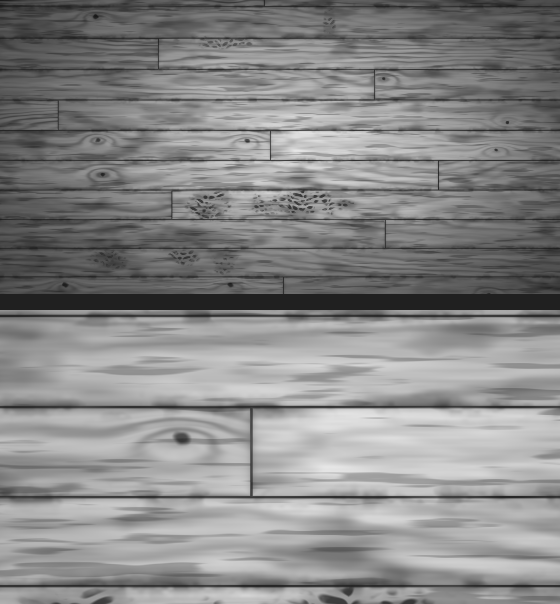
Top, the full canvas; bottom, a detail of the centre.
Write a Shadertoy shader that draws this texture.

```glsl
// Weathered grey floorboards: horizontal rows of planks with butt joints, seen under a vignette.
// Grain is the contour lines of a stretched noise field that bulges around hashed knots;
// fibres, smudges, grime along the seams and worn boot-tread stains are layered on top.

const float FIRST_SEAM = 0.023;      // measured from the top, in canvas heights
const float ROW_PITCH = 0.1075;
const float PITCH_SHRINK = 0.0006;   // rows narrow slightly downward
const float ROW_HEIGHT = 0.102;      // typical height, scales distances within a row
const float GROOVE = 0.0013;         // half width of seams and joints
const float KNOT_CELL = 0.5;
const float KNOT_CHANCE = 0.4;
const float RINGS_ACROSS = 3.0;
const float RING_SWIRL = 6.5;
const float EDGE_TONE = 0.245;
const float CENTRE_TONE = 0.8;
const float VIGNETTE = 1.2;
const vec3 GROOVE_COLOR = vec3(0.12);
const vec3 STAIN_COLOR = vec3(0.17);

// Joint of each row as a fraction of the width; negative means an unbroken plank.
const float JOINTS[11] = float[11](0.472, -1.0, 0.283, 0.669, 0.104, 0.483,
                                   0.783, 0.307, 0.688, -1.0, 0.506);
// Tread stains: centre and half size, in canvas heights.
const int STAINS = 7;
const vec4 STAIN[STAINS] = vec4[STAINS](
    vec4(0.71, 0.699, 0.085, 0.052), vec4(1.03, 0.692, 0.175, 0.045),
    vec4(0.37, 0.881, 0.072, 0.034), vec4(0.622, 0.874, 0.055, 0.028),
    vec4(0.764, 0.895, 0.042, 0.045), vec4(0.75, 0.145, 0.12, 0.02),
    vec4(1.12, 0.075, 0.022, 0.048));

float hash(vec2 p) {
    vec3 q = fract(vec3(p.xyx) * 0.1031);
    q += dot(q, q.yzx + 33.33);
    return fract((q.x + q.y) * q.z);
}

float noise(vec2 p) {
    vec2 i = floor(p), f = fract(p);
    f = f * f * (3.0 - 2.0 * f);
    return mix(mix(hash(i), hash(i + vec2(1, 0)), f.x),
               mix(hash(i + vec2(0, 1)), hash(i + vec2(1, 1)), f.x), f.y);
}

float fbm(vec2 p) {
    float sum = 0.0, amp = 0.57;
    for (int i = 0; i < 3; i++) {
        sum += amp * noise(p);
        p = p * 2.03 + 17.3;
        amp *= 0.5;
    }
    return sum;
}

float line(float d, float px) {
    return 1.0 - smoothstep(GROOVE - px * 0.5, GROOVE + px * 0.7, d);
}

// Loose, slanted rubber marks inside a ragged, smeared ellipse.
float tread(vec2 p, vec4 stain) {
    vec2 d = p - stain.xy;
    float ragged = length(d / stain.zw) + 0.9 * (fbm(p * 30.0) - 0.5);
    vec2 g = vec2(d.x + d.y * d.x * 6.0, d.y + 0.4 * abs(d.x) - 2.0 * d.x * d.x) / vec2(0.025, 0.016);
    g += 0.7 * (vec2(noise(p * 45.0), noise(p * 45.0 + 31.0)) - 0.5);
    g.x += 0.5 * mod(floor(g.y), 2.0);
    vec2 b = abs(fract(g) - 0.5);
    float block = 1.0 - smoothstep(0.22, 0.46, length(b * vec2(0.9, 1.1)));
    float wear = smoothstep(0.3, 0.6, fbm(p * vec2(35.0, 55.0) + 9.0));
    return (1.0 - smoothstep(0.6, 1.1, ragged)) * (0.75 * block * wear + 0.22);
}

void mainImage(out vec4 fragColor, in vec2 fragCoord) {
    vec2 uv = fragCoord / iResolution.xy;
    float px = 1.0 / iResolution.y, aspect = iResolution.x * px;
    vec2 p = vec2(uv.x * aspect, 1.0 - uv.y);

    // Row and plank under this point
    float k = (ROW_PITCH - sqrt(ROW_PITCH * ROW_PITCH - 4.0 * PITCH_SHRINK * (p.y - FIRST_SEAM)))
              / (2.0 * PITCH_SHRINK);
    float row = floor(k) + 1.0, v = fract(k) - 0.5;
    float joint = JOINTS[clamp(int(row), 0, 10)] * aspect;
    float id = row * 2.0 + step(joint, p.x);
    vec2 seed = vec2(id * 7.31, id * 13.7);
    float seamDist = (0.5 - abs(v)) * ROW_HEIGHT;
    float jointDist = abs(p.x - joint);

    // At most one knot per cell along the row
    vec2 cell = vec2(floor(p.x / KNOT_CELL), row);
    vec2 knotPos = vec2((cell.x + 0.3 + 0.4 * hash(cell + 3.0)) * KNOT_CELL, 0.6 * hash(cell + 8.0) - 0.3);
    float hasKnot = step(hash(cell + 21.0), KNOT_CHANCE);
    vec2 toKnot = vec2(p.x - knotPos.x, (v - knotPos.y) * ROW_HEIGHT);
    float knotSize = mix(0.006, 0.01, hash(cell + 5.0));
    float knotR = length(toKnot * vec2(0.8, 1.0)) / knotSize + 0.5 * (noise(p * 120.0) - 0.5);
    vec2 reach = toKnot * vec2(20.0, 42.0);
    float bulge = hasKnot * exp(-dot(reach, reach));

    // Growth rings, fibres and fine cracks
    float field = v * RINGS_ACROSS + RING_SWIRL * noise(vec2(p.x * 1.5, v * 1.1) + seed)
                + 0.9 * fbm(vec2(p.x * 8.0, v * 4.0) + seed) + 1.8 * bulge;
    float rings = pow(0.5 + 0.5 * sin(6.2832 * field), 2.0);
    float ringDepth = mix(0.14, 0.34, hash(seed + 2.0)) * (0.3 + noise(vec2(p.x * 4.0, v * 3.0) + seed));
    ringDepth *= 1.0 - smoothstep(0.3, 0.7, fwidth(field));
    float fibre = fbm(vec2(p.x * 6.0, p.y * 80.0 + bulge * 2.0) + seed) - 0.5;
    float crack = smoothstep(0.62, 0.78, fbm(vec2(p.x * 9.0, p.y * 110.0) + seed + 40.0));
    float smudge = smoothstep(0.52, 0.85, fbm(vec2(p.x * 8.0, p.y * 24.0) + seed + 70.0));
    float grime = exp(-seamDist * 150.0) * smoothstep(0.42, 0.75, fbm(p * vec2(35.0, 50.0)));

    float shade = mix(0.95, 1.09, hash(seed + 11.0)) * (1.0 - ringDepth * rings);
    shade *= (1.0 + 0.3 * fibre) * (1.0 - 0.24 * crack) * (1.0 - 0.28 * smudge) * (1.0 - 0.4 * grime);
    shade *= 1.0 - hasKnot * (0.5 * (1.0 - smoothstep(0.4, 1.1, knotR)) + 0.15 * exp(-knotR * 0.6));

    // Lighting falls off from the centre
    vec2 fromCentre = (uv - vec2(0.52, 0.51)) * 2.0;
    float light = mix(EDGE_TONE, CENTRE_TONE, exp(-VIGNETTE * dot(fromCentre, fromCentre)));
    vec3 color = vec3(light * shade);

    // Stains, then uneven grooves with a soft shadow
    float stain = 0.0;
    for (int i = 0; i < STAINS; i++) stain = max(stain, tread(p, STAIN[i]) * (i < 5 ? 0.9 : 0.6));
    color = mix(color, STAIN_COLOR, stain);
    float gap = min(seamDist, jointDist);
    float depth = mix(0.55, 0.95, noise(p * vec2(14.0, 10.0) + 5.0));
    color *= 1.0 - 0.2 * exp(-gap * 260.0);
    color = mix(color, GROOVE_COLOR, depth * line(gap, px));
    fragColor = vec4(clamp(color, 0.0, 1.0), 1.0);
}
```
